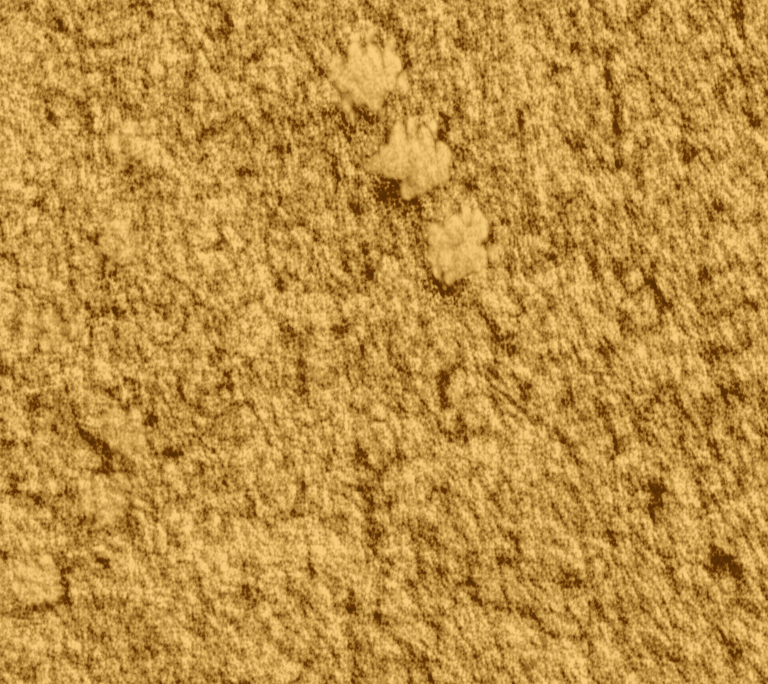
Give the GLSL for this texture, as a WebGL 2 fragment shader.

```glsl
#version 300 es
precision highp float;

uniform vec2 u_resolution;
out vec4 fragColor;

vec2 hash2(vec2 c) {
  vec3 q = fract(c.xyx * vec3(0.1031, 0.1030, 0.0973));
  q += dot(q, q.yzx + 33.33);
  return fract((q.xx + q.yz) * q.zy);
}

// Cellular noise: distance to the nearest jittered point
float cellular(vec2 p) {
  vec2 base = floor(p), f = p - base;
  float nearest = 4.0;
  for (int y = -1; y <= 1; y++) {
    for (int x = -1; x <= 1; x++) {
      vec2 cell = vec2(x, y);
      vec2 d = cell + hash2(base + cell + 57.0) - f;
      nearest = min(nearest, dot(d, d));
    }
  }
  return sqrt(nearest);
}

// Slope of the cellular bumps towards a light high on the right
float relief(vec2 p) {
  return cellular(p + vec2(0.32, 0.28)) - cellular(p);
}

float layeredSines(vec2 p) {
  float sum = 0.0, amplitude = 0.5;
  for (int i = 0; i < 4; i++) {
    sum += amplitude * sin(p.x + 1.7 * sin(p.y)) * cos(p.y - 0.8 * sin(p.x));
    p = mat2(1.3, 1.1, -1.1, 1.3) * p + 2.3;
    amplitude *= 0.75;
  }
  return sum;
}

// x: body of a clod, y: shadow beneath it, z: light across it
vec3 clod(vec2 p, vec2 centre, float radius, float ragged) {
  vec2 d = (p - centre) / radius;
  float body = smoothstep(1.15, 0.7, length(d) + ragged);
  float shadow = smoothstep(0.85, 0.3, length(d + vec2(0.4, 0.9)) + ragged);
  return vec3(body, shadow * (1.0 - body), body * (0.6 + 0.35 * d.y + 0.15 * d.x));
}

vec3 sandColour(float t) {
  vec3 tones[6] = vec3[6](
    vec3(0.41, 0.22, 0.02), vec3(0.56, 0.37, 0.10), vec3(0.67, 0.49, 0.20),
    vec3(0.77, 0.59, 0.28), vec3(0.85, 0.68, 0.36), vec3(0.93, 0.76, 0.44));
  vec3 colour = tones[0];
  for (int i = 1; i < 6; i++) {
    colour = mix(colour, tones[i], clamp(t - float(i - 1), 0.0, 1.0));
  }
  return colour * (1.0 + 0.12 * clamp(t, -1.5, 0.0)) + 0.04 * clamp(t - 5.0, 0.0, 1.0);
}

void main() {
  vec2 p = gl_FragCoord.xy / u_resolution.y;

  // Grains lean and lengthen down the slope towards the right
  vec2 q = vec2(p.x * (1.0 + 0.27 * p.y), p.y * (0.92 - 0.3 * p.x));
  q += 0.005 * vec2(sin(q.y * 31.0 + 3.0 * sin(q.x * 17.0)), sin(q.x * 37.0 + 2.0 * sin(q.y * 23.0)));

  // Grains from coarse to fine, with hollows between them
  float hollow = cellular(q * 40.0 + 4.0);
  float fine = cellular(p * vec2(215.0, 150.0)) - cellular(p * vec2(190.0, 165.0) + 77.4);
  float grain = 0.7 * relief(q * 11.0 + 3.0) + 1.0 * relief(q * 23.0)
              + 1.4 * relief(q * 50.0 + 9.0) + 1.7 * relief(q * 92.0 + 21.0)
              + 1.45 * fine + 2.0 * (0.45 - hollow);

  // Broad patches, a paler left side and scattered dark pits
  float patches = layeredSines(p * 7.0 + 1.0);
  float pits = smoothstep(0.62, 0.95, cellular(q * 19.0 + 31.0) + 0.4 * (hollow - 0.45));
  float tone = grain * (0.94 + 0.12 * p.x) + 0.5 * patches - 1.1 * pits - 0.02 - 0.15 * p.x;

  // A tumbled chain of clods, then smaller ones scattered at the left
  float ragged = 0.9 * (hollow - 0.45) + 0.25 * patches + 0.12 * fine;
  for (int i = 0; i < 9; i++) {
    float n = float(i);
    vec2 jitter = hash2(vec2(n, 13.0));
    vec2 centre = vec2(0.54 + 0.065 * n, 0.88 - 0.12 * n) + 0.02 * (jitter - 0.5);
    float radius = 0.054 - 0.003 * n, strength = 1.0;
    if (i > 2) {
      centre = vec2(0.02 + 0.2 * jitter.x, 0.11 + 0.13 * (n - 3.0) + 0.05 * jitter.y);
      radius = 0.028 + 0.018 * jitter.y;
      strength = 0.5;
    }
    vec3 lump = clod(p, centre, radius, ragged);
    tone = mix(tone, 0.5 * tone + 1.6 * lump.z, lump.x * strength);
    tone -= 1.9 * strength * lump.y;
  }

  fragColor = vec4(sandColour(3.05 + 1.5 * tone), 1.0);
}
```
